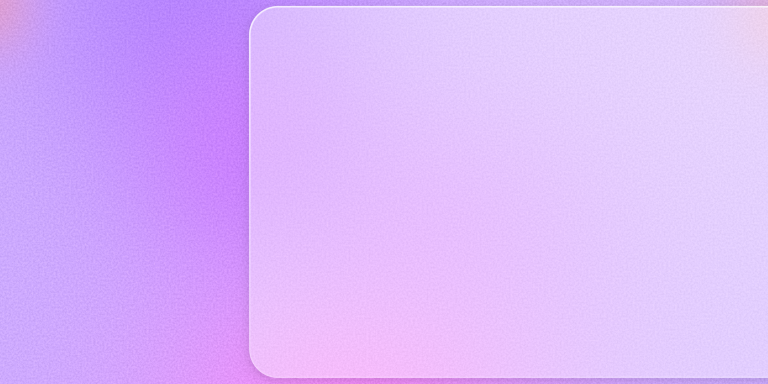
This background is drawn by a Shadertoy shader. Its source:

```glsl
vec2 hashGradient(vec2 cell) {
    vec3 h = fract(cell.xyx * vec3(0.1031, 0.1030, 0.0973));
    h += dot(h, h.yzx + 33.33);
    float angle = 6.2832 * fract((h.x + h.y) * h.z);
    return vec2(cos(angle), sin(angle));
}

float gradientNoise(vec2 p) {
    vec2 i = floor(p), f = fract(p);
    vec2 u = f * f * f * (f * (f * 6.0 - 15.0) + 10.0);
    float a = dot(hashGradient(i), f);
    float b = dot(hashGradient(i + vec2(1, 0)), f - vec2(1, 0));
    float c = dot(hashGradient(i + vec2(0, 1)), f - vec2(0, 1));
    float d = dot(hashGradient(i + vec2(1, 1)), f - vec2(1, 1));
    return mix(mix(a, b, u.x), mix(c, d, u.x), u.y);
}

float roundedBox(vec2 p, vec2 halfSize, float radius) {
    vec2 q = abs(p) - halfSize + radius;
    return length(max(q, 0.0)) + min(max(q.x, q.y), 0.0) - radius;
}

// Soft elliptical falloff around a centre
float glow(vec2 p, vec2 centre, vec2 spread) {
    vec2 q = (p - centre) / spread;
    return exp(-dot(q, q));
}

vec3 backdrop(vec2 p) {
    vec3 colour = vec3(0.80, 0.67, 1.00);
    colour = mix(colour, vec3(0.83, 0.71, 0.99), glow(p, vec2(1.95, 0.85), vec2(0.75, 0.50)));
    colour = mix(colour, vec3(0.70, 0.52, 1.00), 0.95 * glow(p, vec2(0.50, 1.00), vec2(0.42, 0.40)));
    colour = mix(colour, vec3(0.84, 0.55, 1.00), 0.80 * glow(p, vec2(1.10, 0.40), vec2(0.50, 0.38)));
    colour = mix(colour, vec3(0.79, 0.49, 1.00), 0.85 * glow(p, vec2(0.66, 0.62), vec2(0.32, 0.34)));
    colour = mix(colour, vec3(0.95, 0.54, 0.97), 0.95 * glow(p, vec2(0.92, -0.06), vec2(0.50, 0.32)));

    // Warm corners
    colour = mix(colour, vec3(0.88, 0.62, 0.80), 0.85 * glow(p, vec2(-0.02, 1.00), vec2(0.11, 0.14)));
    colour = mix(colour, vec3(0.90, 0.70, 0.84), 0.75 * glow(p, vec2(2.02, 0.96), vec2(0.13, 0.14)));
    return colour;
}

void mainImage(out vec4 fragColor, in vec2 fragCoord) {
    vec2 p = fragCoord / iResolution.y;
    float pixel = 1.0 / iResolution.y;
    vec3 colour = backdrop(p);

    // Frosted panel running past the right edge
    float panel = roundedBox(p - vec2(1.649, 0.5), vec2(1.0, 0.484), 0.075);
    float inside = smoothstep(0.5, -0.5, panel / pixel);

    // Shadow around the panel, falling slightly downward
    float shadow = roundedBox(p - vec2(1.649, 0.494), vec2(1.0, 0.484), 0.075);
    colour *= 1.0 - 0.09 * exp(-max(shadow, 0.0) / 0.012) * (1.0 - inside);
    colour = mix(colour, vec3(1.0), 0.41 * inside);

    // Fine grain
    float grain = gradientNoise(p * 173.0) + 0.6 * gradientNoise(p * 311.0 + 17.3);
    colour += grain * mix(0.055, 0.035, inside);

    // Bright rim, strongest along the top
    float rim = 1.0 - smoothstep(0.0, 0.0015 + pixel, abs(panel + 0.0015));
    colour = mix(colour, vec3(1.0), rim * mix(0.20, 0.75, smoothstep(0.0, 1.0, p.y)));

    fragColor = vec4(clamp(colour, 0.0, 1.0), 1.0);
}
```
